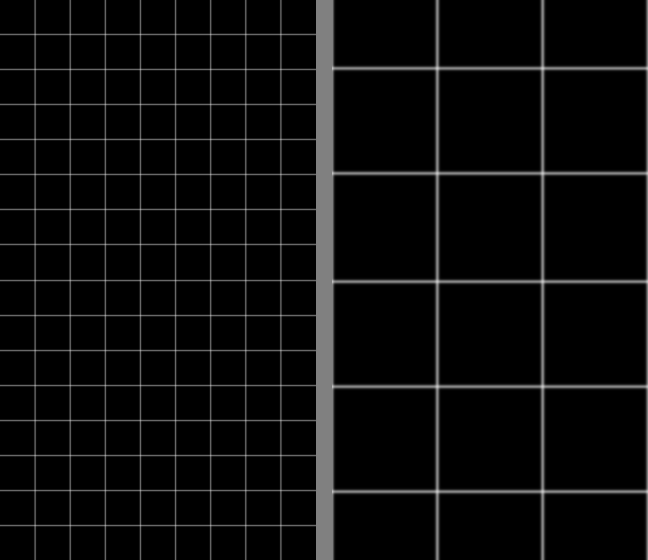
Left: the whole. Right: its middle third, enlarged.
Give the GLSL for this pattern, as a WebGL 2 fragment shader.

```glsl
#version 300 es
precision highp float;

uniform vec2 u_resolution;
out vec4 fragColor;

const vec2 GRID = vec2(9.0, 16.0);          // cells across and down
const vec3 BACKGROUND = vec3(0.0);
const vec3 LINE_COLOR = vec3(0.55);
const float LINE_SIGMA = 0.0126;            // line softness, in cells
const float ROW_SPREAD = 0.0156;            // outward shift of the rows, in cells
const float PIXEL_SIGMA = 0.4;              // smoothing, in pixels

// Soft line profile, widened and dimmed by the pixel footprint
float softLine(float dist, float sigma, float pixel) {
    float blur = length(vec2(sigma, PIXEL_SIGMA * pixel));
    return sigma / blur * exp(-0.5 * dist * dist / (blur * blur));
}

// Inner dividers along one axis, pushed away from the middle by spread
float dividers(float coord, float count, float spread, float pixel) {
    float index = floor(coord + 0.5);
    float inside = step(0.5, index) * step(index, count - 0.5);
    float side = index > 0.5 * count ? 1.0 : -1.0;
    return inside * softLine(coord - index - side * spread, LINE_SIGMA, pixel);
}

// Screen blend keeps the crossings brighter than the lines
vec3 screenBlend(vec3 a, vec3 b) {
    return 1.0 - (1.0 - a) * (1.0 - b);
}

void main() {
    vec2 cell = gl_FragCoord.xy / u_resolution * GRID;
    vec2 pixel = GRID / u_resolution;

    float columns = dividers(cell.x, GRID.x, 0.0, pixel.x);
    float rows = dividers(cell.y, GRID.y, ROW_SPREAD, pixel.y);

    vec3 lines = screenBlend(LINE_COLOR * columns, LINE_COLOR * rows);
    fragColor = vec4(screenBlend(BACKGROUND, lines), 1.0);
}
```
